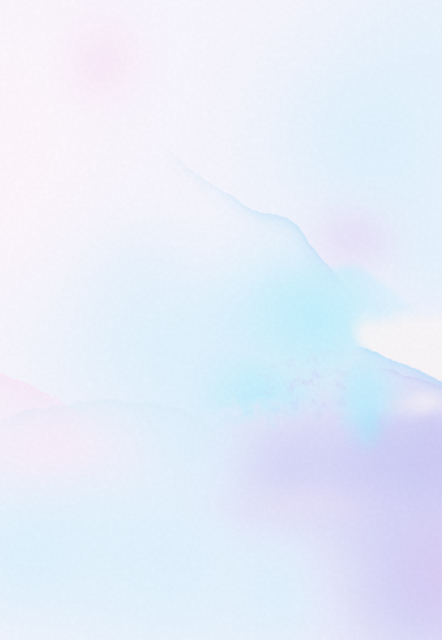
This background is drawn by a Shadertoy shader. Its source:

```glsl
// Pastel watercolour on paper: soft elliptical washes are layered over pearl,
// then a ragged aqua bloom, a cream wedge and pooled pigment rims are added.
// Layered sines fray the outlines; cellular noise gives the paper its tooth.

#define ASPECT 0.691        // width of the painting for a height of 1
#define WARP 0.010          // wander of the soft washes
#define FRAY 0.004          // roughness of the pigment rims
#define BLOOM_STRENGTH 0.90 // opacity of the aqua bloom
#define RIM_STRENGTH 0.55   // opacity of the pooled rims
#define GRAIN_SCALE 150.0   // paper cells per height
#define GRAIN_DEPTH 0.014   // contrast of the paper

const vec3 PEARL  = vec3(0.96, 0.953, 0.985);
const vec3 BLUSH  = vec3(0.985, 0.957, 0.982);
const vec3 PINK   = vec3(0.97, 0.89, 0.965);
const vec3 SKY    = vec3(0.86, 0.938, 0.985);
const vec3 AQUA   = vec3(0.75, 0.93, 0.985);
const vec3 AZURE  = vec3(0.66, 0.86, 0.97);
const vec3 MAUVE  = vec3(0.90, 0.87, 0.965);
const vec3 LILAC  = vec3(0.82, 0.82, 0.96);
const vec3 VIOLET = vec3(0.79, 0.78, 0.95);
const vec3 ORCHID = vec3(0.85, 0.80, 0.95);
const vec3 CREAM  = vec3(0.967, 0.955, 0.962);

vec2 hash2(vec2 p) {
    p = vec2(dot(p, vec2(127.1, 311.7)), dot(p, vec2(269.5, 183.3)));
    return fract(sin(p) * 43758.5);
}

// Layered, rotated sines, roughly -1 to 1
float ripples(vec2 p) {
    float sum = 0.0, amp = 0.5;
    for (int i = 0; i < 6; i++) {
        p = mat2(0.8, 0.6, -0.6, 0.8) * p * 1.9 + 1.7;
        sum += amp * sin(p.x + 1.6 * sin(p.y * 0.9));
        amp *= 0.62;
    }
    return sum;
}

// Distance to the nearest scattered cell centre
float cells(vec2 p) {
    vec2 id = floor(p), f = fract(p);
    float nearest = 2.0;
    for (int j = -1; j <= 1; j++)
        for (int i = -1; i <= 1; i++) {
            vec2 cell = vec2(i, j);
            nearest = min(nearest, length(cell + hash2(id + cell) - f));
        }
    return nearest;
}

float blob(vec2 p, vec2 centre, vec2 radius) {
    vec2 d = (p - centre) / radius;
    return exp(-dot(d, d));
}

void wash(inout vec3 col, vec2 p, vec2 centre, vec2 radius, vec3 tint, float amount) {
    col = mix(col, tint, amount * blob(p, centre, radius));
}

// Pigment pooled on the positive side of an outline, fading inward
float rim(float d, float width) {
    return smoothstep(-0.0015, 0.0015, d) * exp(-max(d, 0.0) / width);
}

float span(float x, float a, float b, float soft) {
    return smoothstep(a, a + soft, x) * (1.0 - smoothstep(b - soft, b, x));
}

void mainImage(out vec4 fragColor, in vec2 fragCoord) {
    vec2 p = fragCoord / iResolution.xy * vec2(ASPECT, 1.0);
    float fray = ripples(p * 22.0);
    float speckle = ripples(p * 65.0 + 4.0);
    vec2 w = p + WARP * vec2(ripples(p * 5.0), ripples(p * 5.0 + 9.0));

    // Upper washes
    vec3 col = PEARL;
    wash(col, w, vec2(0.00, 0.76), vec2(0.20, 0.36), BLUSH, 0.9);
    wash(col, w, vec2(0.155, 0.905), vec2(0.055, 0.06), PINK, 0.65);
    wash(col, w, vec2(0.69, 0.93), vec2(0.18, 0.16), SKY, 0.55);
    wash(col, w, vec2(0.59, 0.77), vec2(0.17, 0.15), SKY, 0.85);
    wash(col, w, vec2(0.67, 0.60), vec2(0.10, 0.11), SKY, 0.6);
    wash(col, w, vec2(0.55, 0.62), vec2(0.065, 0.055), MAUVE, 0.85);
    wash(col, w, vec2(0.22, 0.57), vec2(0.10, 0.09), SKY, 0.4);
    wash(col, w, vec2(0.28, 0.45), vec2(0.20, 0.13), SKY, 0.85);

    // Lower washes
    wash(col, w, vec2(0.05, 0.14), vec2(0.15, 0.13), SKY, 0.9);
    wash(col, w, vec2(0.27, 0.13), vec2(0.20, 0.20), SKY, 0.85);
    wash(col, w, vec2(0.28, 0.32), vec2(0.11, 0.07), SKY, 0.75);
    wash(col, w, vec2(0.08, 0.30), vec2(0.13, 0.06), mix(PEARL, PINK, 0.5), 0.8);
    wash(col, w, vec2(0.61, 0.27), vec2(0.16, 0.13), LILAC, 1.0);
    wash(col, w, vec2(0.46, 0.28), vec2(0.09, 0.09), LILAC, 0.7);
    wash(col, w, vec2(0.66, 0.09), vec2(0.15, 0.17), LILAC, 1.0);
    wash(col, w, vec2(0.69, 0.30), vec2(0.11, 0.11), VIOLET, 0.8);
    wash(col, w, vec2(0.69, 0.10), vec2(0.07, 0.08), ORCHID, 0.8);
    wash(col, w, vec2(0.48, 0.21), vec2(0.10, 0.03), MAUVE, 0.6);
    wash(col, w, vec2(0.43, 0.07), vec2(0.07, 0.09), SKY, 0.7);

    // Aqua bloom: crisp along the diagonal, speckled along its foot
    float diagonal = 0.766 - 0.742 * (p.x - 0.26) + 0.033 * blob(p, vec2(0.45, p.y), vec2(0.045));
    float below = diagonal - p.y + FRAY * fray;
    float foot = 0.355 - 0.04 * blob(p, vec2(0.57, p.y), vec2(0.035)) + 0.012 * fray;
    float bloom = blob(w, vec2(0.49, 0.50), vec2(0.12, 0.105));
    bloom = max(bloom, blob(w, vec2(0.41, 0.38), vec2(0.08, 0.07)));
    bloom = max(bloom, blob(w, vec2(0.565, 0.38), vec2(0.05, 0.08)));
    bloom *= smoothstep(-0.035, 0.035, p.y - foot + 0.015 * speckle);
    bloom *= smoothstep(-0.003, 0.02, below + 0.05 * smoothstep(0.50, 0.56, p.x));
    col = mix(col, AQUA, BLOOM_STRENGTH * bloom);
    float freckles = smoothstep(0.1, 0.8, speckle) * blob(p, vec2(0.49, 0.39), vec2(0.07, 0.05));
    col = mix(col, LILAC, 0.45 * freckles);
    wash(col, w, vec2(0.572, 0.335), vec2(0.025, 0.035), AZURE, 0.4);

    // Cream wedge at the right with a pooled lower rim
    float wedge = p.y - (0.458 - 0.42 * (p.x - 0.56)) + FRAY * fray;
    float inside = smoothstep(-0.0015, 0.003, wedge) * smoothstep(0.545, 0.58, p.x + 0.01 * fray);
    inside *= 1.0 - smoothstep(0.485, 0.525, p.y + 0.008 * fray);
    col = mix(col, CREAM, 0.92 * inside);
    wash(col, w, vec2(0.66, 0.375), vec2(0.045, 0.018), CREAM, 0.65);
    col = mix(col, AZURE, RIM_STRENGTH * rim(-wedge, 0.009) * smoothstep(0.55, 0.58, p.x));
    float crease = 0.425 - 0.32 * (p.x - 0.60) - p.y + FRAY * fray;
    col = mix(col, VIOLET, 0.6 * rim(crease, 0.004) * smoothstep(0.58, 0.62, p.x));

    // Rims of the diagonal, the low arch and the pink corner
    float depth = mix(0.3, 1.0, smoothstep(0.30, 0.48, p.x));
    col = mix(col, AZURE, RIM_STRENGTH * depth * rim(below, 0.012) * span(p.x, 0.24, 0.55, 0.06));
    float reach = p.x - 0.195;
    float arch = 0.375 - (reach < 0.0 ? 0.8 : 2.2) * reach * reach - p.y + FRAY * fray;
    col = mix(col, SKY * 0.98, 0.45 * rim(arch, 0.016) * span(p.x, -0.05, 0.38, 0.10));
    float corner = 0.42 - 0.50 * p.x - p.y + FRAY * fray;
    col = mix(col, PINK, 0.7 * rim(corner, 0.04) * (1.0 - smoothstep(0.04, 0.16, p.x)));

    // Paper tooth
    col += GRAIN_DEPTH * (cells(p * GRAIN_SCALE) - 0.45);
    fragColor = vec4(clamp(col, 0.0, 1.0), 1.0);
}
```
